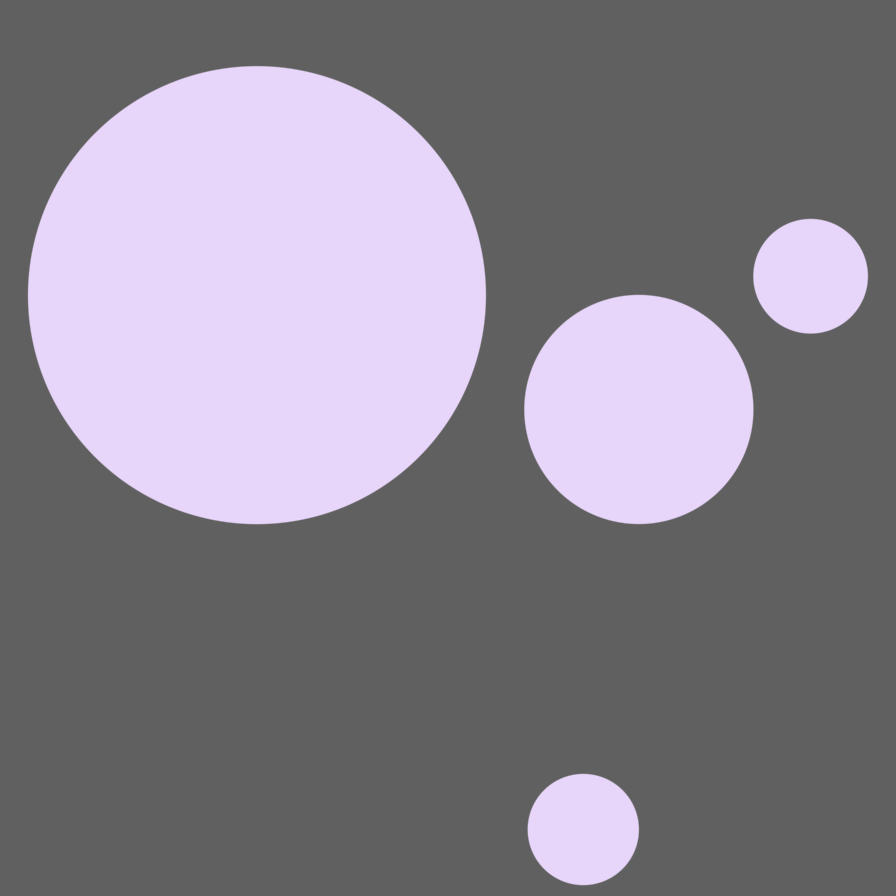
This background is drawn by a three.js fragment shader. Its source:

```glsl
// Four flat lavender discs of different sizes on a plain dark grey ground.
varying vec2 vUv;

// Soft-edged coverage of a disc, 1 inside and 0 outside
float disc(vec2 center, float radius) {
  float edge = length(vUv - center) - radius;
  return 1.0 - smoothstep(-0.001, 0.001, edge);
}

void main() {
  vec3 grey = vec3(0.377);
  vec3 lavender = vec3(0.906, 0.839, 0.976);

  // Large, medium and small discs across the upper half
  float coverage = disc(vec2(0.2868, 0.6706), 0.2556);
  coverage = max(coverage, disc(vec2(0.7130, 0.5430), 0.1279));
  coverage = max(coverage, disc(vec2(0.9047, 0.6917), 0.0640));

  // Lone small disc near the lower edge
  coverage = max(coverage, disc(vec2(0.6510, 0.0742), 0.0621));

  gl_FragColor = vec4(mix(grey, lavender, coverage), 1.0);
}
```
